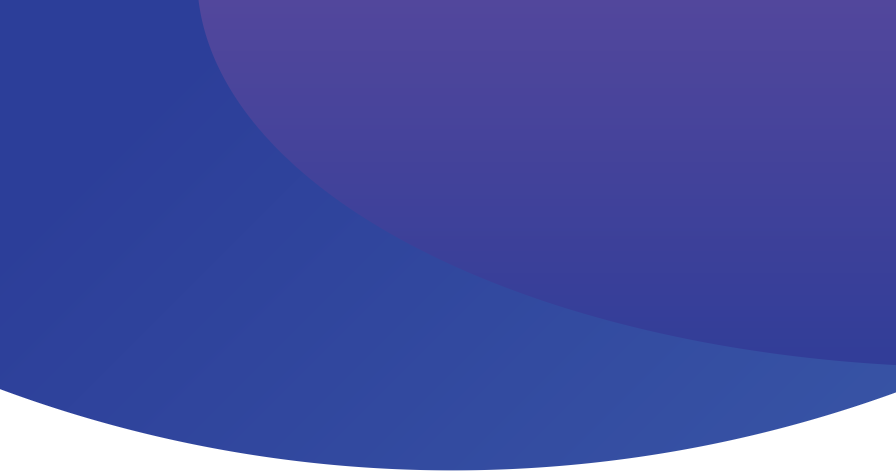
A WebGL 1 fragment shader for this background:

```glsl
precision highp float;
// Blue panel with a curved lower edge on white, overlapped by a large violet ellipse.

uniform vec2 u_resolution;

// Approximate signed distance to an ellipse centred at the origin
float ellipseDistance(vec2 p, vec2 radii) {
    float k = length(p / radii);
    return k * (k - 1.0) / max(length(p / (radii * radii)), 1e-4);
}

// Antialiased coverage of the inside of a shape
float coverage(float dist, float pixel) {
    return clamp(0.5 - dist / pixel, 0.0, 1.0);
}

void main() {
    // Canvas widths, measured from the top left with y pointing down
    float pixel = 1.0 / u_resolution.x;
    vec2 p = vec2(gl_FragCoord.x, u_resolution.y - gl_FragCoord.y) * pixel;

    // Panel: diagonal gradient from deep to lighter blue
    float diagonal = clamp((p.x + p.y - 0.28) / 1.16, 0.0, 1.0);
    vec3 panel = mix(vec3(0.173, 0.243, 0.600), vec3(0.216, 0.325, 0.645), diagonal);

    // Ellipse: vertical gradient from violet to indigo
    vec3 violet = mix(vec3(0.322, 0.278, 0.612), vec3(0.192, 0.239, 0.596),
                      clamp(p.y / 0.41, 0.0, 1.0));
    float ellipse = ellipseDistance(p - vec2(1.094, -0.026), vec2(0.874, 0.436));
    panel = mix(panel, violet, coverage(ellipse, pixel));

    // Large circular arc trims the bottom of the panel
    float arc = length(p - vec2(0.505, -0.926)) - 1.451;
    gl_FragColor = vec4(mix(vec3(1.0), panel, coverage(arc, pixel)), 1.0);
}
```
